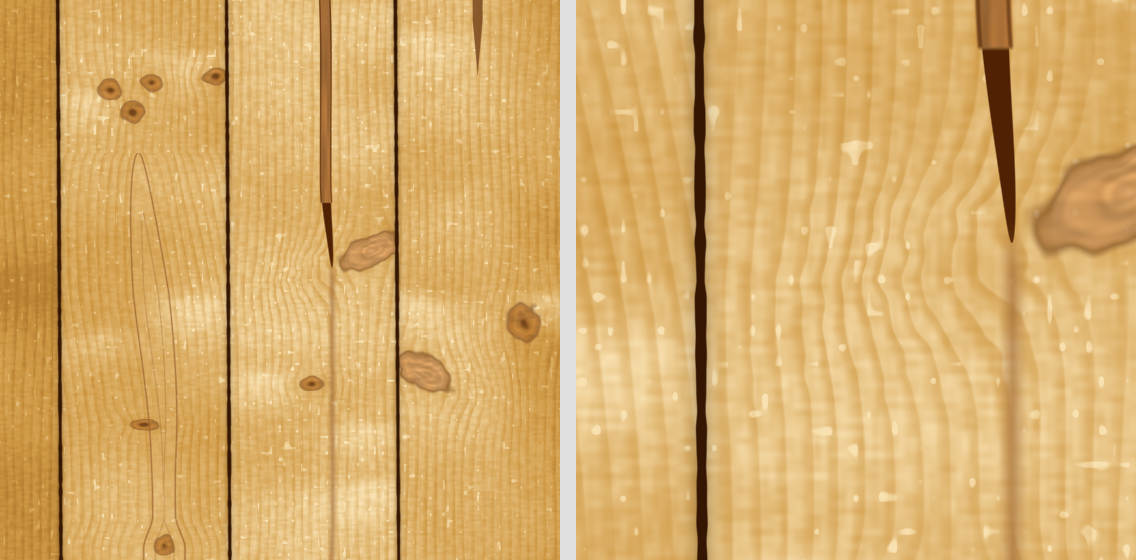
Left: the whole. Right: its middle third, enlarged.
Reproduce this texture procedurally as a Shadertoy shader.

```glsl
// Four upright pine boards with dark gaps, knots, arched grain and resin streaks.
const float PITCH = 0.3015;     // board width
const float FIRST_GAP = 0.109;  // first gap at the bottom edge
const float GAP_LEAN = 0.006;   // leftward drift of the gaps going up
const float GAP_HALF = 0.003;
const float RINGS = 60.0;       // grain lines per canvas width
const float GRAIN_DEPTH = 0.75;
const vec3 PALE = vec3(0.95, 0.84, 0.63);
const vec3 WOOD = vec3(0.87, 0.70, 0.42);
const vec3 AMBER = vec3(0.81, 0.60, 0.27);
const vec3 DEEP = vec3(0.71, 0.49, 0.19);
const vec3 RESIN = vec3(0.60, 0.38, 0.18);
const vec3 KNOT = vec3(0.70, 0.45, 0.18);
const vec3 ROSY = vec3(0.80, 0.58, 0.36);
const vec3 BARK = vec3(0.26, 0.11, 0.01);
const vec4 BOARD_TONE = vec4(0.75, 1.85, 2.25, 2.2);

// Knots: centre, radii
const vec4 KNOTS[10] = vec4[10](
    vec4(0.198, 0.839, 0.021, 0.018), vec4(0.271, 0.852, 0.019, 0.016),
    vec4(0.237, 0.799, 0.019, 0.020), vec4(0.934, 0.424, 0.030, 0.036),
    vec4(0.758, 0.336, 0.050, 0.030), vec4(0.665, 0.553, 0.062, 0.028),
    vec4(0.557, 0.314, 0.022, 0.013), vec4(0.258, 0.241, 0.026, 0.010),
    vec4(0.293, 0.026, 0.018, 0.018), vec4(0.385, 0.863, 0.024, 0.014));

// Sheen: centre, strength
const vec3 SHEENS[10] = vec3[10](
    vec3(0.14, 0.82, 0.8), vec3(0.34, 0.46, 0.7), vec3(0.18, 0.39, 0.9),
    vec3(0.47, 0.33, 1.0), vec3(0.65, 0.24, 0.9), vec3(0.67, 0.13, 0.8),
    vec3(0.74, 0.45, 0.9), vec3(0.98, 0.46, 1.2), vec3(0.76, 0.92, 0.8),
    vec3(0.35, 0.89, 0.8));

float hash(vec2 p) {
    vec3 q = fract(p.xyx * 0.1031);
    q += dot(q, q.yzx + 33.33);
    return fract((q.x + q.y) * q.z);
}

float noise(vec2 p) {
    vec2 i = floor(p), f = fract(p);
    f *= f * (3.0 - 2.0 * f);
    return mix(mix(hash(i), hash(i + vec2(1, 0)), f.x),
               mix(hash(i + vec2(0, 1)), hash(i + vec2(1, 1)), f.x), f.y);
}

float boardCoord(vec2 p) { return (p.x - FIRST_GAP + GAP_LEAN * p.y) / PITCH; }

// Soft-edged band around d = 0
float band(float d, float halfWidth, float soft) {
    return 1.0 - smoothstep(halfWidth - soft, halfWidth + soft, abs(d));
}

// Half width of the long arch in the second board
float archWidth(float y) {
    float w = 0.033 * sqrt(clamp((0.727 - y) / 0.25, 0.0, 1.0));
    return w * (0.6 + 0.4 * smoothstep(0.1, 0.45, y)) + 0.016 * (1.0 - smoothstep(0.02, 0.08, y));
}

vec3 woodRamp(float t) {
    vec3 c = mix(DEEP, AMBER, clamp(t, 0.0, 1.0));
    c = mix(c, WOOD, clamp(t - 1.0, 0.0, 1.0));
    return mix(c, PALE, clamp(t - 2.0, 0.0, 1.3));
}

void mainImage(out vec4 fragColor, in vec2 fragCoord) {
    vec2 p = fragCoord / iResolution.xy;
    float px = 1.0 / iResolution.y;
    float b = boardCoord(p), id = floor(b);
    vec2 seed = p + id * vec2(7.3, 3.7) + 20.0;
    float wobble = noise(seed * vec2(9, 5)) - 0.5;

    // Grain coordinate, folded around the arch in the second board
    float arch = abs(p.x - 0.292 + 0.046 * smoothstep(0.2, 0.75, p.y) + 0.006 * wobble) - archWidth(p.y);
    float g = id == 0.0 ? arch : p.x + 0.012 * wobble;

    // Knots push the grain aside and darken the wood around them
    float tone = BOARD_TONE[int(clamp(id + 1.0, 0.0, 3.0))];
    float body = 0.0, rim = 0.0, rosy = 0.0, heart = 0.0;
    for (int i = 0; i < 10; i++) {
        vec4 k = KNOTS[i];
        if (floor(boardCoord(k.xy)) != id) continue;
        vec2 q = p - k.xy;
        float wide = step(0.04, k.z);
        q.y -= 0.35 * wide * q.x * sign(k.y - 0.45);
        float d = length(q / k.zw) + 0.35 * (noise(p * 70.0) - 0.5);
        float m = 1.0 - smoothstep(0.8, 1.05, d);
        g -= 0.65 * q.x * exp(-0.25 * d * d);
        tone -= 0.5 * exp(-0.5 * d * d);
        body = max(body, m);
        rosy = max(rosy, m * wide);
        heart = max(heart, (1.0 - smoothstep(0.1, 0.45, d)) * (1.0 - wide));
        rim = max(rim, band(d - 0.95, 0.08, 0.12) + 0.3 * m * (0.5 + 0.5 * sin(d * 19.0)));
    }

    // Sheen patches, crisp above and fading below
    for (int i = 0; i < 10; i++) {
        vec3 s = SHEENS[i];
        if (floor(boardCoord(s.xy)) != id) continue;
        vec2 q = p - s.xy + vec2(0, 0.03 * wobble);
        q /= vec2(0.065, q.y > 0.0 ? 0.018 : 0.055);
        tone += s.z * exp(-dot(q, q));
    }

    // Growth rings, blotches, fibres and bright flecks
    float ring = fract(g * RINGS + 0.5 * noise(seed * vec2(30, 4)));
    float late = smoothstep(0.35, 0.85, ring) * (1.0 - smoothstep(0.87, 1.0, ring));
    if (id == 0.0) late *= smoothstep(-0.004, 0.004, arch);
    tone -= GRAIN_DEPTH * late * (0.4 + 0.6 * noise(seed * vec2(25, 6)));
    tone += 0.9 * (noise(seed * vec2(5, 9)) - 0.45) + 0.35 * wobble;
    tone += 0.5 * noise(seed * vec2(90, 240)) + 0.4 * noise(seed * vec2(260, 60)) - 0.45;
    tone -= 0.9 * smoothstep(0.84, 1.0, p.x);
    tone += 0.9 * smoothstep(0.86, 0.95, noise(seed * vec2(130, 100)));
    vec3 col = woodRamp(tone);

    // Knot bodies
    col = mix(col, mix(KNOT, ROSY, rosy) * (0.9 + 0.25 * noise(p * vec2(60, 180))), 0.75 * body);
    col = mix(col, RESIN * 0.8, 0.6 * min(rim, 1.0));
    col = mix(col, BARK, 0.55 * heart);

    // Arch outlines
    if (id == 0.0) {
        float line = band(arch, 0.0013, px) * step(p.y, 0.727);
        line = max(line, 0.5 * band(arch + 0.02, 0.001, px) * step(p.y, 0.62));
        col = mix(col, RESIN, 0.75 * line);
    }

    // Resin streak, open crack and stain; short streak in the last board
    float x = p.x - 0.592 + 0.012 * smoothstep(0.5, 0.68, p.y) - 0.005 * wobble;
    float above = smoothstep(0.636, 0.64, p.y);
    col = mix(col, RESIN * (0.9 + 0.3 * noise(seed * vec2(220, 12))), 0.9 * above * band(x, 0.0105, 0.0015));
    col = mix(col, BARK, 0.5 * above * band(abs(x) - 0.009, 0.0012, 0.001));
    float crack = 0.008 * sqrt(clamp((p.y - 0.522) / 0.116, 0.0, 1.0));
    col = mix(col, BARK * 1.2, band(x, crack, px) * (1.0 - above) * step(0.522, p.y));
    col = mix(col, RESIN, 0.6 * band(x, 0.004, 0.006) * (1.0 - smoothstep(0.5, 0.54, p.y)));
    float taper = 0.009 * clamp((p.y - 0.865) / 0.1, 0.0, 1.0);
    col = mix(col, mix(RESIN, BARK, 0.35), 0.85 * band(p.x - 0.853, taper, 0.0015) * step(0.866, p.y));

    // Gaps with ragged, shaded edges
    float gap = abs(b - round(b)) * PITCH + 0.0012 * (noise(vec2(p.y * 90.0, round(b))) - 0.5);
    col *= 1.0 - 0.35 * exp(-gap / 0.004);
    col = mix(col, BARK * 0.8, band(gap, GAP_HALF, px));
    fragColor = vec4(col, 1.0);
}
```
